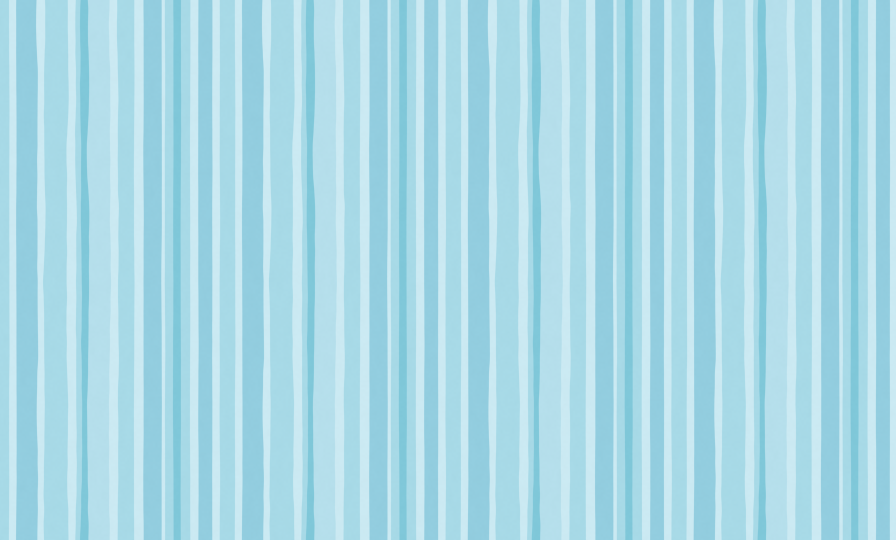
Write a Shadertoy shader that draws this pattern.

```glsl
// Hand-painted vertical stripes in icy blues, about four repeats across.

const int STRIPES = 20;
const float CANVAS_WIDTH = 768.0;  // design units across the canvas
const float PERIOD = 193.6;        // width of one repeat
const float OFFSET = 14.0;         // start of the first full repeat

// Left edge of each stripe within a repeat
const float EDGES[STRIPES] = float[](
    0.0, 18.0, 24.0, 44.0, 51.0, 55.5, 61.5, 80.0, 87.0, 101.0,
    109.0, 124.5, 127.5, 134.5, 141.0, 149.0, 156.0, 168.0, 174.5, 187.5);

// Tone of each stripe: 0 light, 1 pale, 2 mid, 3 dark, 4 deep
const int TONES[STRIPES] = int[](
    3, 0, 2, 0, 2, 4, 1, 0, 2, 0,
    3, 0, 2, 4, 2, 0, 3, 0, 2, 0);

vec3 toneColour(int tone) {
    if (tone == 0) return vec3(0.795, 0.915, 0.950);
    if (tone == 1) return vec3(0.710, 0.873, 0.922);
    if (tone == 2) return vec3(0.655, 0.852, 0.904);
    if (tone == 3) return vec3(0.574, 0.804, 0.874);
    return vec3(0.500, 0.782, 0.850);
}

float hash(vec2 p) {
    vec3 q = fract(vec3(p.xyx) * 0.1031);
    q += dot(q, q.yzx + 33.33);
    return fract((q.x + q.y) * q.z);
}

float valueNoise(vec2 p) {
    vec2 cell = floor(p);
    vec2 f = fract(p);
    f = f * f * (3.0 - 2.0 * f);
    float low = mix(hash(cell), hash(cell + vec2(1.0, 0.0)), f.x);
    float high = mix(hash(cell + vec2(0.0, 1.0)), hash(cell + 1.0), f.x);
    return mix(low, high, f.y);
}

// Sideways drift of a painted edge; the broad soft stripes waver most
float edgeWobble(int index, float y) {
    float amount = (index >= 1 && index <= 8) ? 1.0 : 0.25;
    float row = float(index) * 7.0;
    float slow = valueNoise(vec2(row, y / 55.0)) - 0.5;
    float fine = valueNoise(vec2(row + 3.0, y / 13.0)) - 0.5;
    return amount * (2.0 * slow + 0.6 * fine);
}

// Paint stripes left to right, closing with the first so the repeat is seamless
vec3 stripes(float x, float y, float blur) {
    vec3 colour = toneColour(TONES[STRIPES - 1]);
    for (int i = 0; i <= STRIPES; i++) {
        int index = i % STRIPES;
        float edge = EDGES[index] + (i == STRIPES ? PERIOD : 0.0);
        edge += edgeWobble(index, y);
        float cover = smoothstep(-blur, blur, x - edge);
        colour = mix(colour, toneColour(TONES[index]), cover);
    }
    return colour;
}

void mainImage(out vec4 fragColor, in vec2 fragCoord) {
    float unitsPerPixel = CANVAS_WIDTH / iResolution.x;
    vec2 pos = fragCoord * unitsPerPixel;
    float x = mod(pos.x - OFFSET, PERIOD);
    vec3 colour = stripes(x, pos.y, max(0.7 * unitsPerPixel, 0.5));

    // Faint paper grain
    float grain = valueNoise(pos / 2.0) + valueNoise(pos / vec2(5.0, 9.0)) - 1.0;
    colour += 0.006 * grain;
    fragColor = vec4(colour, 1.0);
}
```
